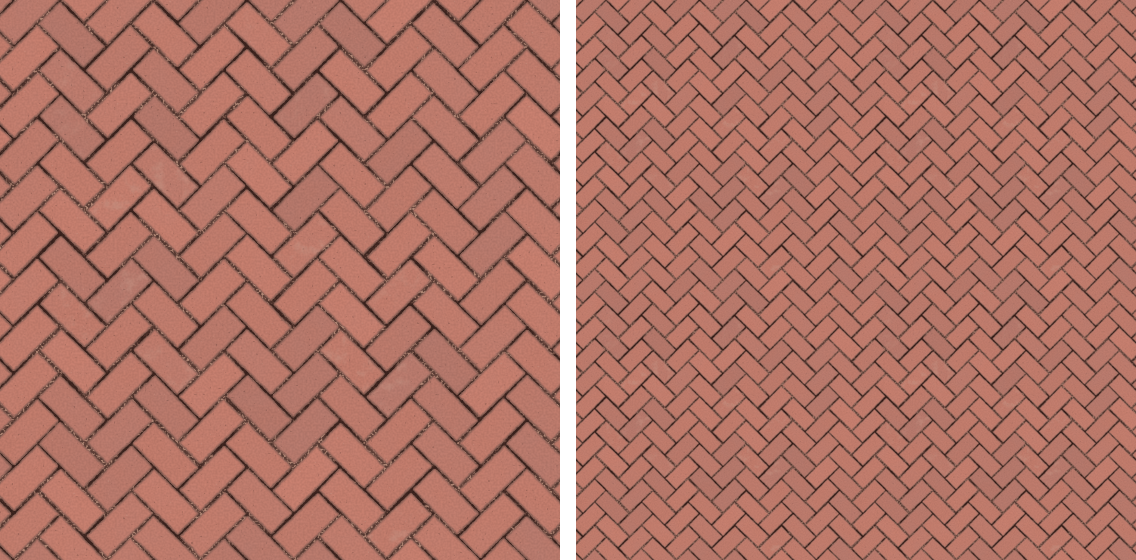
Left: one tile. Right: repeated 2 by 2.
This texture is drawn by a three.js fragment shader. Its source:

```glsl
varying vec2 vUv;

vec2 hash2(vec2 p) {
  vec3 a = fract(p.xyx * vec3(0.1031, 0.1030, 0.0973));
  a += dot(a, a.yzx + 33.33);
  return fract((a.xx + a.yz) * a.zy);
}

float corner(vec2 cell, vec2 f, vec2 o, float cells) {
  float angle = 6.2832 * hash2(mod(cell + o, cells)).x;
  return dot(vec2(cos(angle), sin(angle)), f - o);
}

// Gradient noise that wraps after a whole number of cells
float gradNoise(vec2 uv, float cells) {
  vec2 p = uv * cells, i = floor(p), f = p - i;
  vec2 u = f * f * f * (f * (f * 6.0 - 15.0) + 10.0);
  float low = mix(corner(i, f, vec2(0, 0), cells), corner(i, f, vec2(1, 0), cells), u.x);
  float high = mix(corner(i, f, vec2(0, 1), cells), corner(i, f, vec2(1, 1), cells), u.x);
  return mix(low, high, u.y);
}

float fbm(vec2 uv, float cells) {
  float sum = 0.0, amp = 0.6;
  for (int i = 0; i < 4; i++) {
    sum += amp * gradNoise(uv, cells);
    cells *= 2.0;
    amp *= 0.55;
  }
  return sum;
}

float roundedBox(vec2 p, vec2 halfSize, float radius) {
  vec2 e = abs(p) - halfSize + radius;
  return length(max(e, 0.0)) + min(max(e.x, e.y), 0.0) - radius;
}

void main() {
  vec2 uv = vUv - vec2(0.025, 0.0);

  // Diagonal herringbone: 6 zigzags across, 12 courses down
  vec2 q = 12.0 * vec2(uv.x + uv.y, uv.y - uv.x);
  vec2 cell = floor(q);
  float k = mod(cell.x - cell.y, 4.0);
  bool rising = k < 1.5;
  vec2 size = rising ? vec2(2, 1) : vec2(1, 2);
  vec2 origin = cell - (rising ? vec2(k, 0) : vec2(0, 3.0 - k));
  vec2 center = origin + 0.5 * size;

  // Per-brick variation, with an id that wraps with the canvas
  vec2 id = mod(vec2(center.x - center.y, center.x + center.y), 24.0);
  vec2 tone = hash2(id + 3.0);
  vec2 wear = hash2(id + 47.0);
  vec2 shift = hash2(id + 91.0) - 0.5;
  vec2 local = q - center - 0.035 * shift;
  local += 0.035 * (wear.x - 0.5) * vec2(-local.y, local.x);
  float d = roundedBox(local, 0.5 * size - 0.042 - 0.012 * wear.y, 0.05);
  d += 0.02 * gradNoise(uv, 64.0) + 0.014 * gradNoise(uv, 160.0);

  float blotch = fbm(uv, 22.0);
  float grain = gradNoise(uv, 256.0);
  float speck = gradNoise(uv, 181.0);

  // Fired clay face
  vec3 clay = vec3(0.76, 0.485, 0.422);
  vec3 dullClay = vec3(0.68, 0.455, 0.41);
  vec3 paleDust = vec3(0.77, 0.58, 0.52);
  float dullness = 0.75 * tone.x * tone.x * tone.x + 0.5 * blotch;
  vec3 brick = mix(clay, dullClay, clamp(dullness + 0.05, 0.0, 1.0));
  brick *= 1.0 + 0.03 * (tone.y - 0.5) + 0.07 * grain + 0.04 * blotch;
  brick *= 1.0 - 0.14 * smoothstep(0.4, 0.6, speck);
  brick = mix(brick, paleDust, 0.35 * smoothstep(0.46, 0.62, -speck));

  // Scuffed stains on a few bricks
  float stain = smoothstep(-0.05, 0.5, fbm(uv, 37.0)) * smoothstep(0.88, 0.98, wear.y);
  brick = mix(brick, paleDust, 0.5 * stain);

  // Wide, dirty rounded rim, a little darker on the lower sides
  float lower = smoothstep(0.3, -0.5, (local.x + local.y) / 1.5);
  float rim = smoothstep(-0.075, 0.005, d + 0.03 * grain);
  brick = mix(brick, vec3(0.54, 0.375, 0.335), rim * (0.75 + 0.2 * lower));

  // Joints: brown soil with a thin open crevice, or pale sandy grit
  float sand = smoothstep(-0.15, 0.22, fbm(uv, 13.0) + 0.1 * shift.x);
  vec3 soil = vec3(0.47, 0.325, 0.285) * (1.0 + 0.35 * speck);
  float open = smoothstep(0.005, 0.04, d + 0.02 * speck) * (1.0 - 0.65 * sand);
  vec3 joint = mix(soil, vec3(0.23, 0.135, 0.115), open);
  float grit = smoothstep(0.0, 0.4, grain + 0.5 * speck);
  joint = mix(joint, vec3(0.72, 0.57, 0.49), grit * sand * 0.65);
  joint *= 1.0 + 0.25 * grain;

  vec3 color = mix(brick, joint, smoothstep(-0.025, 0.025, d));
  gl_FragColor = vec4(color, 1.0);
}
```
